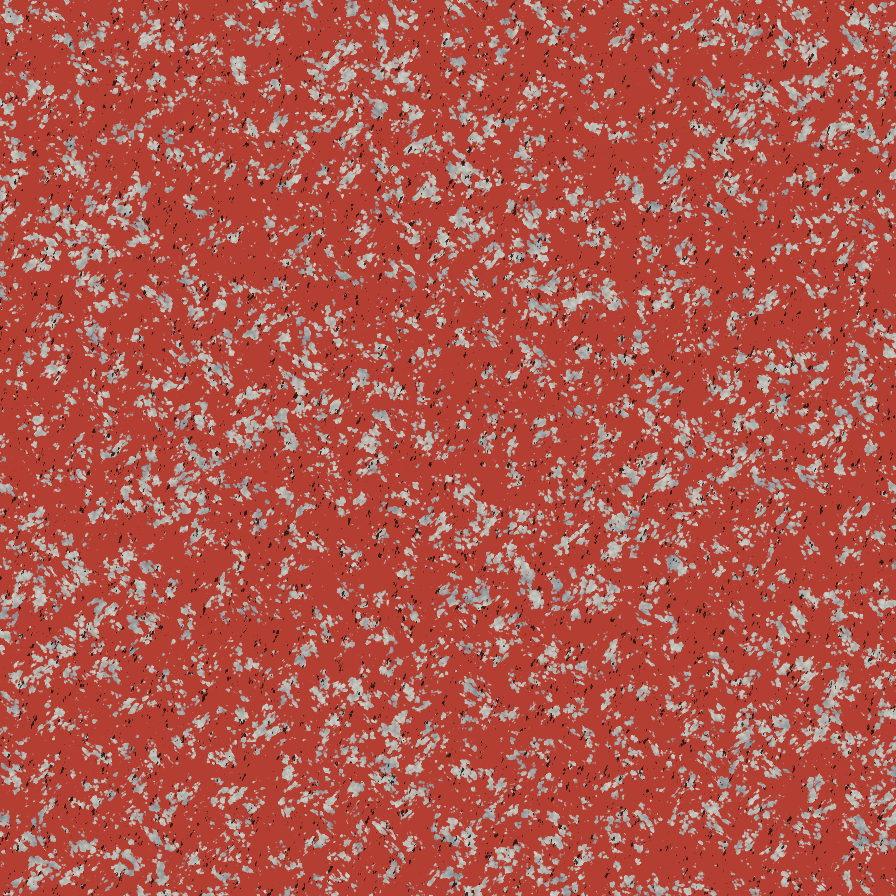
This texture is drawn by a Shadertoy shader. Its source:

```glsl
// Flat red paint broken by ragged pale grey flakes and small dark chips.

#define PAINT_RED    vec3(0.710, 0.245, 0.200)
#define FLAKE_GREY   vec3(0.715, 0.715, 0.690)
#define FLAKE_COOL   vec3(0.640, 0.670, 0.690)
#define CHIP_DARK    vec3(0.130, 0.085, 0.075)
#define FLAKE_SCALE  27.0   // largest flake cells per canvas height
#define FLAKE_LEVEL  0.80   // higher leaves fewer flakes
#define CHIP_SCALE   34.0
#define CHIP_LEVEL   2.02   // higher leaves fewer chips
#define EDGE_SOFT    0.42
#define PATCHINESS   0.16   // slow change of flake density

const float CELL_MEAN = 0.42;    // average of cellDistance
const float FIELD_DEVIATION = 0.266;
const vec4 LAYER_WEIGHTS = vec4(0.8, 0.9, 0.8, 0.45);

vec2 hash2(vec2 p) {
    vec3 q = fract(p.xyx * vec3(0.1031, 0.1030, 0.0973));
    q += dot(q, q.yzx + 33.33);
    return fract((q.xx + q.yz) * q.zy);
}

// Cellular noise: distance to the nearest jittered point
float cellDistance(vec2 p) {
    vec2 cell = floor(p), local = fract(p);
    float nearest = 4.0;
    for (int y = -1; y <= 1; y++)
    for (int x = -1; x <= 1; x++) {
        vec2 offset = vec2(x, y);
        vec2 toPoint = offset + hash2(cell + offset) - local;
        nearest = min(nearest, dot(toPoint, toPoint));
    }
    return sqrt(nearest);
}

// Layered cellular noise with zero mean and unit deviation
float raggedField(vec2 p) {
    const mat2 turn = mat2(0.8, 0.6, -0.6, 0.8);
    float sum = 0.0;
    for (int i = 0; i < 4; i++) {
        sum += LAYER_WEIGHTS[i] * (CELL_MEAN - cellDistance(p));
        p = turn * p * 2.15 + 17.3;
    }
    return sum / FIELD_DEVIATION;
}

// Slow layered sines
float slowWaves(vec2 p) {
    return sin(p.x * 13.0 + 2.0 * sin(p.y * 9.0))
         + sin(p.y * 17.0 + 2.0 * sin(p.x * 11.0 + 1.0));
}

float coverage(float field, float level) {
    return smoothstep(level - EDGE_SOFT, level + EDGE_SOFT, field);
}

void mainImage(out vec4 fragColor, in vec2 fragCoord) {
    vec2 uv = fragCoord / iResolution.y;
    float waves = slowWaves(uv);

    // Ragged grey flakes
    vec2 warped = uv + 0.004 * sin(uv.yx * vec2(83.0, 71.0) + waves);
    float flakes = coverage(raggedField(warped * FLAKE_SCALE + 40.0)
                            + PATCHINESS * waves, FLAKE_LEVEL);

    // Mottled tone inside the flakes
    float broad = CELL_MEAN - cellDistance(uv * 48.0 + 7.0);
    float fine = CELL_MEAN - cellDistance(uv * 170.0 + 91.0);
    vec3 grey = mix(FLAKE_GREY, FLAKE_COOL, smoothstep(0.0, 0.5, -broad));
    grey *= 1.0 + 0.22 * broad + 0.22 * fine;

    // Upright, slightly slanted dark chips
    vec2 slanted = vec2(uv.x * 1.6 - uv.y * 0.45, uv.y * 0.85);
    float chips = coverage(raggedField(slanted * CHIP_SCALE + 211.0), CHIP_LEVEL);

    vec3 color = mix(PAINT_RED, grey, flakes);
    color = mix(color, CHIP_DARK, 0.9 * chips);
    fragColor = vec4(color, 1.0);
}
```
